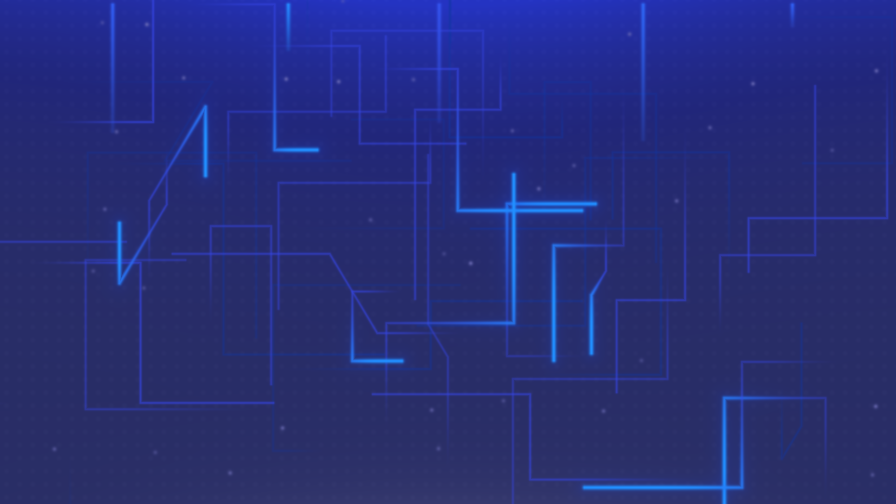
A Shadertoy shader for this background:

```glsl
// Glowing blue circuit traces over a deep indigo gradient lit from the top.

const vec3 BASE_COLOR  = vec3(0.160, 0.178, 0.395);
const vec3 MID_COLOR   = vec3(0.130, 0.150, 0.480);
const vec3 TOP_COLOR   = vec3(0.140, 0.200, 0.760);
const vec3 FAINT_COLOR = vec3(0.060, 0.210, 0.640);
const vec3 THIN_COLOR  = vec3(0.210, 0.270, 0.900);
const vec3 HOT_COLOR   = vec3(0.130, 0.560, 1.000);
const vec3 DUST_COLOR  = vec3(0.430, 0.430, 0.720);

const int FAINT_COUNT = 16;
const int THIN_COUNT = 17;
const int HOT_COUNT = 11;
const int DROP_COUNT = 5;
const int BENDS = 3;

const float THIN_WIDTH = 0.0027;
const float HOT_WIDTH = 0.0045;
const float HALO_WIDTH = 0.014;
const float LIGHT_FALLOFF = 0.22;
const float DIAGONAL_CHANCE = 0.22;
const float DUST_CELL = 0.13;
const float MESH_CELL = 0.026;

vec4 hash4(float n) {
    vec4 q = fract(vec4(n) * vec4(0.1031, 0.1030, 0.0973, 0.1099));
    q += dot(q, q.wzxy + 33.33);
    return fract((q.xxyz + q.yzzw) * q.zywx);
}

// x: distance to the segment, y: position along it from 0 to 1
vec2 segment(vec2 p, vec2 a, vec2 b) {
    vec2 ab = b - a;
    float h = clamp(dot(p - a, ab) / dot(ab, ab), 0.0, 1.0);
    return vec2(length(p - a - ab * h), h);
}

// Soft line profile, never narrower than a pixel
float softLine(float d, float width) {
    float w = max(width, 0.8 / iResolution.y);
    return exp(-d * d / (w * w));
}

// One bent trace; charge raises width, colour and halo towards its head
vec3 drawTrace(vec3 col, vec2 p, vec2 start, float seed, vec3 tint,
               float opacity, float charge, float aspect) {
    vec2 a = start;
    bool vertical = hash4(seed).x > 0.45;
    float core = 0.0, halo = 0.0, heat = 0.0;
    for (int s = 0; s < BENDS; s++) {
        vec4 r = hash4(seed + 17.3 * float(s + 1));
        float len = mix(0.08, 0.38, r.x);
        // Random heading with a pull towards the middle
        vec2 side = sign(vec2(0.5 * aspect, 0.52) - a + (r.yw - 0.5) * vec2(2.6, 1.3));
        vec2 move = vertical ? vec2(0.0, side.y * len) : vec2(side.x * len, 0.0);
        if (s == 1 && r.z < DIAGONAL_CHANCE) move = 0.6 * len * side * vec2(0.6, 1.0);

        vec2 hit = segment(p, a, a + move);
        float t = (float(s) + hit.y) / float(BENDS);
        float hot = charge * smoothstep(0.3, 0.85, t);
        float level = smoothstep(0.0, 0.3, t) * mix(opacity, 1.0, hot);
        float line = level * softLine(hit.x, mix(THIN_WIDTH, HOT_WIDTH, hot));
        if (line > core) heat = hot;
        core = max(core, line);
        halo = max(halo, hot * exp(-hit.x / HALO_WIDTH));
        a += move;
        vertical = !vertical;
    }
    col = mix(col, vec3(0.10, 0.28, 0.90), 0.22 * halo);
    return mix(col, mix(tint, HOT_COLOR, heat), core);
}

// Evenly scattered group of traces
vec3 drawLayer(vec3 col, vec2 p, int count, float seed, vec3 tint,
               float opacity, float charge, float aspect) {
    for (int i = 0; i < count; i++) {
        float n = float(i) + seed;
        vec2 start = fract(n * vec2(0.7549, 0.5698)) * vec2(aspect, 1.0);
        float strength = opacity * mix(0.6, 1.0, hash4(n * 3.7).w);
        col = drawTrace(col, p, start, n * 5.13, tint, strength, charge, aspect);
    }
    return col;
}

vec3 background(vec2 p, float aspect) {
    float x = (p.x - 0.5 * aspect) / aspect;
    float light = exp(-(1.0 - p.y) / LIGHT_FALLOFF) * mix(0.55, 1.05, exp(-9.0 * x * x));
    vec3 col = mix(BASE_COLOR, MID_COLOR, clamp(light / 0.3, 0.0, 1.0));
    col = mix(col, TOP_COLOR, clamp((light - 0.3) / 0.7, 0.0, 1.0));
    // Pale haze along the lower edge
    col += vec3(0.05, 0.045, 0.03) * exp(-p.y / 0.07 - 10.0 * x * x);
    // Barely visible dotted mesh
    vec2 m = abs(fract(p / MESH_CELL) - 0.5);
    return col + 0.012 * smoothstep(0.3, 0.05, length(m));
}

void mainImage(out vec4 fragColor, in vec2 fragCoord) {
    vec2 p = fragCoord / iResolution.y;
    float aspect = iResolution.x / iResolution.y;
    vec3 col = background(p, aspect);

    col = drawLayer(col, p, FAINT_COUNT, 11.0, FAINT_COLOR, 0.42, 0.0, aspect);
    col = drawLayer(col, p, THIN_COUNT, 47.0, THIN_COLOR, 0.62, 0.0, aspect);
    col = drawLayer(col, p, HOT_COUNT, 83.0, THIN_COLOR, 0.60, 1.0, aspect);

    // Streaks dropping from the upper edge
    for (int i = 0; i < DROP_COUNT; i++) {
        vec4 r = hash4(float(i) + 140.0);
        float x = aspect * (float(i) + 0.2 + 0.6 * r.x) / float(DROP_COUNT);
        vec2 hit = segment(p, vec2(x, 0.99), vec2(x, 0.95 - 0.25 * r.y * r.y));
        col = mix(col, mix(HOT_COLOR, THIN_COLOR, r.z), (1.0 - 0.8 * hit.y) * softLine(hit.x, HOT_WIDTH));
    }

    // Sparse dust motes
    vec2 cell = floor(p / DUST_CELL);
    vec4 r = hash4(cell.x * 7.0 + cell.y * 131.0 + 5.0);
    float mote = length(p - (cell + 0.15 + 0.7 * r.xy) * DUST_CELL);
    col = mix(col, DUST_COLOR, step(0.7, r.z) * mix(0.3, 0.7, r.w) * softLine(mote, 0.0045));

    fragColor = vec4(col, 1.0);
}
```
